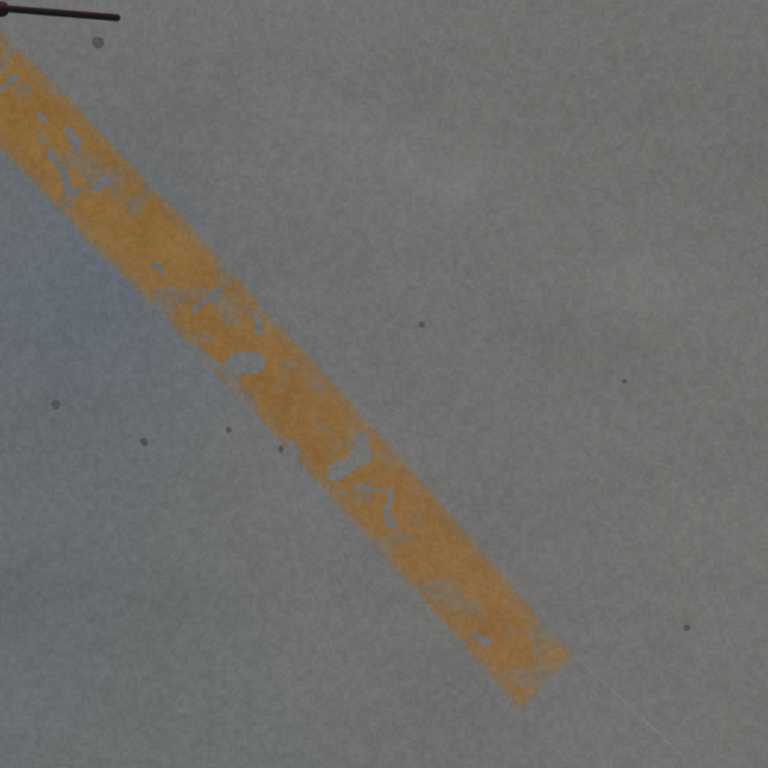
Reproduce this texture procedurally as a WebGL 2 fragment shader.

```glsl
#version 300 es
precision highp float;
// Worn ochre stripe crossing a smooth concrete floor, with a dark rod in the corner.
// The stripe is bounded by two shallow parabolas and a cut end; noise-warped capsules
// chip its paint, while layered value noise gives the concrete its mottling and grain.

uniform vec2 u_resolution;
out vec4 fragColor;

float hash(vec2 p) {
    vec3 q = fract(vec3(p.xyx) * 0.1031);
    q += dot(q, q.yzx + 33.33);
    return fract((q.x + q.y) * q.z);
}

float noise(vec2 p) {
    vec2 i = floor(p), f = fract(p);
    f = f * f * (3.0 - 2.0 * f);
    return mix(mix(hash(i), hash(i + vec2(1, 0)), f.x),
               mix(hash(i + vec2(0, 1)), hash(i + vec2(1, 1)), f.x), f.y);
}

float fbm(vec2 p) {
    float sum = 0.0, amp = 0.5;
    for (int i = 0; i < 5; i++) {
        sum += amp * noise(p);
        p = mat2(1.6, 1.2, -1.2, 1.6) * p + 7.3;
        amp *= 0.5;
    }
    return sum;
}

float capsule(vec2 p, vec2 a, vec2 b, float radius) {
    vec2 pa = p - a, ba = b - a;
    return length(pa - ba * clamp(dot(pa, ba) / dot(ba, ba), 0.0, 1.0)) - radius;
}

// Soft blob falling from 1 at the centre
float glow(vec2 p, vec2 centre, vec2 size) {
    vec2 d = (p - centre) / size;
    return exp(-dot(d, d));
}

// Signed distance to the stripe, negative inside
float stripe(vec2 p) {
    float upper = p.y - (0.964 - 1.03 * p.x - 0.095 * p.x * p.x);
    float lower = (0.807 - 1.018 * p.x - 0.087 * p.x * p.x) - p.y;
    float end = dot(p - vec2(0.677, 0.078), vec2(0.728, -0.686));
    return max(max(upper, lower) * 0.68, end);
}

// Distance to the flaked patches, each a capsule from xy to zw
float chips(vec2 p) {
    const vec4 flakes[11] = vec4[11](
        vec4(0.066, 0.803, 0.096, 0.752), vec4(0.048, 0.848, 0.054, 0.845),
        vec4(0.004, 0.888, 0.020, 0.899), vec4(0.090, 0.832, 0.105, 0.808),
        vec4(0.122, 0.753, 0.140, 0.764), vec4(0.252, 0.602, 0.280, 0.618),
        vec4(0.250, 0.556, 0.288, 0.518), vec4(0.198, 0.655, 0.206, 0.645),
        vec4(0.375, 0.422, 0.388, 0.410), vec4(0.336, 0.582, 0.342, 0.568),
        vec4(0.617, 0.176, 0.635, 0.164));
    float d = 1.0;
    for (int i = 0; i < 11; i++)
        d = min(d, capsule(p, flakes[i].xy, flakes[i].zw, 0.0045));
    // Two broad flakes and a thin hooked scrape
    d = min(d, capsule(p, vec2(0.306, 0.522), vec2(0.328, 0.527), 0.014));
    d = min(d, capsule(p, vec2(0.434, 0.384), vec2(0.474, 0.406), 0.011));
    d = min(d, capsule(p, vec2(0.474, 0.406), vec2(0.472, 0.430), 0.008));
    d = min(d, capsule(p, vec2(0.460, 0.366), vec2(0.508, 0.358), 0.003));
    return min(d, capsule(p, vec2(0.508, 0.358), vec2(0.506, 0.315), 0.004));
}

vec3 concrete(vec2 p) {
    vec3 c = mix(vec3(0.415, 0.428, 0.43), vec3(0.445, 0.438, 0.43),
                 smoothstep(-0.3, 0.55, p.x + 0.5 * p.y - 0.45));
    c = mix(c, vec3(0.375, 0.405, 0.45), 0.8 * glow(p, vec2(0.08, 0.60), vec2(0.20, 0.17)));
    c = mix(c, vec3(0.39, 0.405, 0.42), 0.6 * glow(p, vec2(0.0, 0.35), vec2(0.17, 0.30)));
    // Pale scuffs along a shallow diagonal
    c += 0.022 * glow(p, vec2(0.84, 0.62), vec2(0.09, 0.05));
    c += 0.016 * smoothstep(0.06, 0.0, abs(capsule(p, vec2(0.35, 0.87), vec2(0.60, 0.76), 0.0)));
    c += 0.035 * (fbm(p * vec2(5, 9) + 3.0) - 0.48);
    // Faint seam running on from the stripe
    c += 0.025 * smoothstep(0.003, 0.0, capsule(p, vec2(0.75, 0.145), vec2(0.89, 0.015), 0.0));
    return c;
}

// Dark pits: xy is the centre, z the radius
float pits(vec2 p) {
    const vec3 spots[8] = vec3[8](
        vec3(0.127, 0.946, 0.008), vec3(0.549, 0.577, 0.004), vec3(0.297, 0.441, 0.004),
        vec3(0.187, 0.425, 0.005), vec3(0.072, 0.474, 0.006), vec3(0.366, 0.414, 0.004),
        vec3(0.813, 0.505, 0.003), vec3(0.895, 0.182, 0.004));
    float dark = 0.0;
    for (int i = 0; i < 8; i++)
        dark = max(dark, smoothstep(0.002, -0.002, length(p - spots[i].xy) - spots[i].z));
    return dark;
}

void main() {
    vec2 p = gl_FragCoord.xy / u_resolution;
    vec2 warp = vec2(fbm(p * 45.0), fbm(p * 45.0 + 19.0)) - 0.48;
    vec3 colour = concrete(p);

    // Paint, with frayed edges, flakes and patchy wear
    float edge = stripe(p + warp * 0.008);
    float paint = smoothstep(0.003, -0.003, edge);
    paint *= smoothstep(-0.002, 0.003, chips(p + warp * 0.022));
    float wear = smoothstep(0.52, 0.72, fbm(p * 34.0 + 5.0)) * 0.5;
    wear += 0.3 * smoothstep(-0.022, 0.0, edge);
    vec3 ochre = mix(vec3(0.525, 0.395, 0.215), vec3(0.54, 0.405, 0.25), p.x * 1.4);
    colour = mix(colour, ochre + 0.05 * (fbm(p * 22.0) - 0.48), paint * (0.97 - wear));

    // Pits and fine grain
    colour = mix(colour, vec3(0.27, 0.28, 0.29), 0.75 * pits(p + warp * 0.008));
    colour += 0.032 * (noise(p * 260.0) - 0.5) + 0.025 * (noise(p * 120.0) - 0.5);

    // Rod with a reddish upper rim
    float rod = capsule(p, vec2(-0.02, 0.991), vec2(0.152, 0.977), 0.0045);
    rod = min(rod, length(p - vec2(0.002, 0.988)) - 0.010);
    vec3 rodColour = mix(vec3(0.09, 0.09, 0.10), vec3(0.27, 0.17, 0.18),
                         smoothstep(0.988, 0.996, p.y + 0.08 * p.x));
    colour = mix(colour, rodColour, smoothstep(0.002, -0.002, rod));

    fragColor = vec4(colour, 1.0);
}
```
